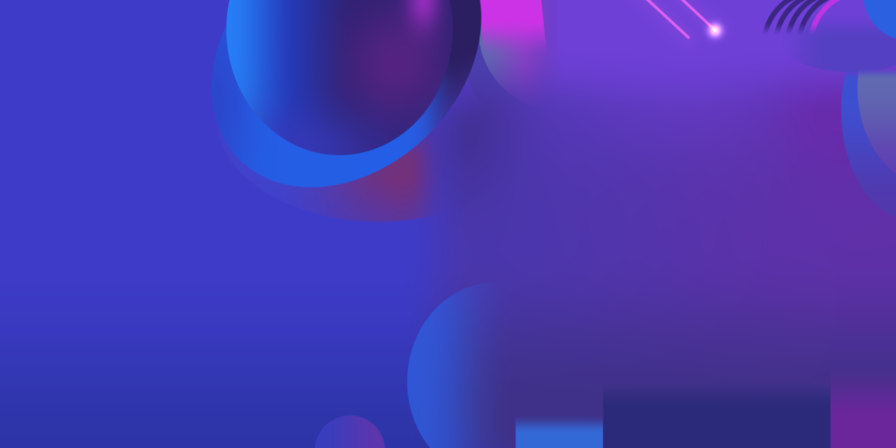
This background is drawn by a WebGL 1 fragment shader. Its source:

```glsl
precision highp float;
// Glossy abstract shapes on an indigo field: a tilted sphere in a bowl, a soft
// violet haze over the middle, and rims, arcs and panels along the borders.
// Each part is an ellipse, box or line distance, filled with blended colours.
uniform vec2 u_resolution;

const float HEIGHT = 3.84; // canvas height in scene units, y runs downwards
const vec3 INDIGO = vec3(0.242, 0.232, 0.785);
const vec3 VIOLET = vec3(0.43, 0.25, 0.84);
const vec3 AZURE = vec3(0.14, 0.37, 0.90);
const vec3 NIGHT = vec3(0.17, 0.12, 0.38);
const vec3 MAGENTA = vec3(0.80, 0.20, 0.90);
const vec3 TEAL = vec3(0.38, 0.41, 0.69);

float ellipse(vec2 p, vec2 center, vec2 radius) {
  return (length((p - center) / radius) - 1.0) * min(radius.x, radius.y);
}

float roundBox(vec2 p, vec2 center, vec2 halfSize, float corner) {
  vec2 q = abs(p - center) - halfSize + corner;
  return length(max(q, 0.0)) + min(max(q.x, q.y), 0.0) - corner;
}

float segment(vec2 p, vec2 a, vec2 b) {
  vec2 d = b - a;
  return length(p - a - d * clamp(dot(p - a, d) / dot(d, d), 0.0, 1.0));
}

float fill(float d, float soft) {
  return 1.0 - smoothstep(-soft, soft, d);
}

float glow(vec2 p, vec2 center, vec2 radius) {
  vec2 q = (p - center) / radius;
  return exp(-dot(q, q));
}

vec3 backdrop(vec2 p) {
  vec3 c = mix(INDIGO, vec3(0.17, 0.205, 0.65), smoothstep(2.2, 4.0, p.y));
  float upperRight = smoothstep(3.4, 4.6, p.x) * (1.0 - smoothstep(0.6, 1.6, p.y));
  return mix(c, VIOLET, upperRight);
}

// Magenta panel and a lit rim beside the sphere
vec3 topPanel(vec3 c, vec2 p, float aa) {
  float fade = 1.0 - smoothstep(4.45, 4.85, p.x);
  vec3 inner = mix(TEAL, vec3(0.56, 0.24, 0.78), smoothstep(4.1, 4.6, p.x));
  float rim = fill(ellipse(p, vec2(4.55, 0.35), vec2(0.6, 0.75)), aa);
  c = mix(c, vec3(0.29, 0.25, 0.68), rim * fade);
  c = mix(c, inner, rim * fade * fill(ellipse(p, vec2(4.8, 0.25), vec2(0.7)), aa));
  float panel = fill(abs(p.x - 4.37 - 0.1 * p.y) - 0.27, aa);
  return mix(c, MAGENTA, panel * (1.0 - smoothstep(0.15, 0.5, p.y)));
}

// Bowl, blue ring and dark glossy ball
vec3 sphere(vec3 c, vec2 p, float aa) {
  vec3 bowl = mix(vec3(0.25, 0.26, 0.80), vec3(0.45, 0.19, 0.48), smoothstep(2.3, 3.5, p.x));
  bowl = mix(bowl, INDIGO, 0.45 * smoothstep(1.5, 1.95, p.y));
  c = mix(c, bowl, fill(ellipse(p, vec2(3.25, 1.0), vec2(1.4, 0.9)), aa)
    * (1.0 - smoothstep(3.5, 3.9, p.x)) * smoothstep(0.9, 1.4, p.y));

  vec2 q = p - vec2(2.97, 0.45);
  vec2 tilted = vec2(q.x + q.y, q.x - q.y) * 0.7071;
  vec3 ring = mix(AZURE, vec3(0.17, 0.28, 0.80), glow(p, vec2(1.85, 0.9), vec2(0.3, 0.9)));
  ring = mix(ring, NIGHT, smoothstep(3.45, 3.95, p.x - 0.3 * p.y + 0.2));
  c = mix(c, ring, fill(ellipse(tilted, vec2(0.0), vec2(0.993, 1.297)), aa));

  vec3 ball = mix(vec3(0.15, 0.49, 0.96), vec3(0.14, 0.23, 0.74), smoothstep(1.95, 2.55, p.x));
  ball = mix(ball, vec3(0.17, 0.13, 0.44), smoothstep(2.35, 3.1, p.x));
  ball = mix(ball, vec3(0.36, 0.14, 0.52), 0.85 * glow(p, vec2(3.4, 0.55), vec2(0.45, 0.5)));
  ball = mix(ball, vec3(0.22, 0.22, 0.72), 0.8 * glow(p, vec2(2.6, 1.3), vec2(0.7, 0.35)));
  ball = mix(ball, MAGENTA, 0.6 * glow(p, vec2(3.63, 0.0), vec2(0.14, 0.25)));
  return mix(c, ball, fill(ellipse(p, vec2(2.91, 0.25), vec2(0.97, 1.08)), aa));
}

vec3 haze(vec3 c, vec2 p) {
  vec3 h = mix(vec3(0.29, 0.215, 0.68), vec3(0.37, 0.19, 0.66), smoothstep(3.9, 7.4, p.x));
  h = mix(h, VIOLET, 0.75 * glow(p, vec2(5.8, 0.4), vec2(1.3, 0.8)));
  h = mix(h, vec3(0.25, 0.18, 0.55), 0.75 * glow(p, vec2(3.95, 1.1), vec2(0.45, 0.6)));
  h = mix(h, vec3(0.43, 0.14, 0.66), 0.6 * glow(p, vec2(7.2, 0.8), vec2(0.5, 0.7)));
  h = mix(h, vec3(0.24, 0.19, 0.52), 0.9 * smoothstep(2.1, 3.5, p.y));
  return mix(c, h, fill(roundBox(p, vec2(6.7, 2.35), vec2(2.95, 1.65), 0.5), 0.32));
}

// Neon lines, dark arcs, saucer and lit rims in the upper right
vec3 upperRight(vec3 c, vec2 p, float aa) {
  c = mix(c, vec3(0.33, 0.25, 0.76), fill(ellipse(p, vec2(7.3, 0.3), vec2(0.65, 0.32)), aa)
    * smoothstep(6.65, 7.1, p.x) * smoothstep(0.1, 0.35, p.y));
  for (int i = 0; i < 5; i++) {
    float k = float(i);
    float d = abs(length(p - vec2(7.0 + 0.1 * k, 0.38)) - 0.45) - 0.022;
    float part = fill(d, aa) * fill(p.y - 0.25, 0.06) * fill(p.x - 7.0 - 0.1 * k, aa);
    c = mix(c, k < 3.5 ? vec3(0.20, 0.13, 0.46) : MAGENTA, part * 0.85);
  }
  float lines = min(segment(p, vec2(5.5, -0.05), vec2(5.9, 0.32)),
                    segment(p, vec2(5.8, -0.05), vec2(6.13, 0.26)));
  c = mix(c, vec3(0.86, 0.38, 0.95), 0.85 * fill(lines - 0.012, aa) + 0.15 * exp(-lines * 14.0));
  c += vec3(0.75, 0.6, 0.5) * glow(p, vec2(6.13, 0.26), vec2(0.055));
  c = mix(c, vec3(0.17, 0.38, 0.88), fill(ellipse(p, vec2(7.8, -0.05), vec2(0.4)), aa));

  float rim = fill(ellipse(p, vec2(7.85, 0.95), vec2(0.64, 0.95)), aa) * smoothstep(0.58, 0.68, p.y);
  c = mix(c, mix(vec3(0.24, 0.31, 0.82), vec3(0.32, 0.22, 0.68), smoothstep(0.8, 1.8, p.y)), rim);
  vec3 inner = mix(TEAL, vec3(0.37, 0.25, 0.70), smoothstep(0.7, 1.5, p.y));
  return mix(c, inner, rim * fill(ellipse(p, vec2(8.0, 0.75), vec2(0.65, 0.85)), aa));
}

// Blue bulge, small ball and panels along the lower border
vec3 lowerShapes(vec3 c, vec2 p, float aa) {
  float bulge = fill(ellipse(p, vec2(4.25, 3.27), vec2(0.76, 0.85)), aa);
  c = mix(c, vec3(0.19, 0.35, 0.85), bulge * 0.9 * (1.0 - smoothstep(3.55, 4.4, p.x)));
  vec3 ball = mix(vec3(0.22, 0.24, 0.74), vec3(0.36, 0.21, 0.68), smoothstep(2.75, 3.25, p.x));
  c = mix(c, ball, fill(ellipse(p, vec2(3.0, 3.86), vec2(0.3)), aa));
  c = mix(c, vec3(0.20, 0.41, 0.84), fill(abs(p.x - 4.795) - 0.375, aa) * smoothstep(3.55, 3.72, p.y));
  c = mix(c, vec3(0.17, 0.165, 0.48), fill(abs(p.x - 6.145) - 0.975, aa) * smoothstep(3.25, 3.5, p.y));
  return mix(c, vec3(0.42, 0.15, 0.61), fill(7.12 - p.x, aa) * smoothstep(3.1, 3.6, p.y));
}

void main() {
  vec2 p = vec2(gl_FragCoord.x, u_resolution.y - gl_FragCoord.y) * HEIGHT / u_resolution.y;
  float aa = HEIGHT / u_resolution.y;
  vec3 c = topPanel(backdrop(p), p, aa);
  c = haze(sphere(c, p, aa), p);
  c = lowerShapes(upperRight(c, p, aa), p, aa);
  gl_FragColor = vec4(clamp(c, 0.0, 1.0), 1.0);
}
```
